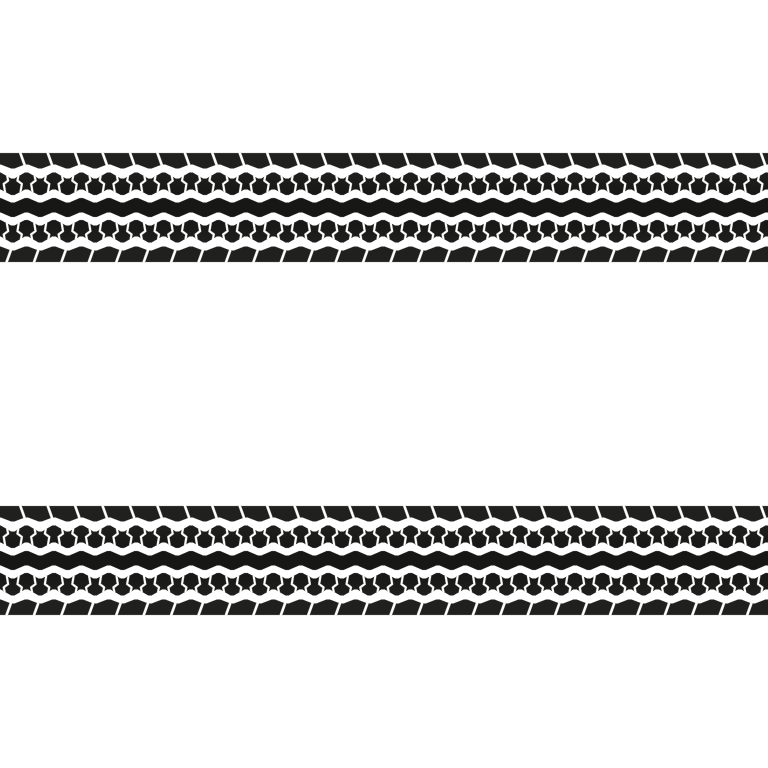
A three.js fragment shader for this pattern:

```glsl
// Two horizontal tyre tracks in black ink on a white ground.
// Each track is a glide reflection: one half tread is built from distance
// functions in pitch units, then mirrored and moved on by half a pitch.

#define PITCHES 28.0       // tread repeats across the canvas
#define TRACK_OFFSET 0.2298 // distance of each track from mid height
#define PHASE 0.966        // position of the first knob, in pitches
#define HALF_HEIGHT 1.987  // half the track height, in pitches
#define SLIT_LEAN 0.36     // slant of the shoulder slits
#define SLIT_HALF 0.048    // half width of the shoulder slits
#define SEAM_HALF 0.040    // half width of the seams between knobs
#define EDGE_SOFT 0.055    // edge smoothing, in pitches

varying vec2 vUv;

const vec3 PAPER = vec3(1.0);
const vec3 INK_CORE = vec3(0.09, 0.09, 0.085);
const vec3 INK_RIM = vec3(0.125, 0.125, 0.117);

float segmentDistance(vec2 p, vec2 a, vec2 b) {
  vec2 pa = p - a;
  vec2 ba = b - a;
  return length(pa - ba * clamp(dot(pa, ba) / dot(ba, ba), 0.0, 1.0));
}

// Signed offset from the nearest repeat, from -0.5 to 0.5
float repeatCentred(float x) {
  return fract(x + 0.5) - 0.5;
}

// Zigzag with flattened tips: 0 on a knob, 1 midway between knobs
float zigzag(float x) {
  return clamp((abs(repeatCentred(x)) * 2.0 - 0.12) / 0.76, 0.0, 1.0);
}

// Slanted blocks along the outer edge
float shoulderBlocks(vec2 p, float zig) {
  float slitX = -0.225 + (HALF_HEIGHT - p.y) * SLIT_LEAN;
  float slit = SLIT_HALF - abs(repeatCentred(p.x - slitX))
             / length(vec2(1.0, SLIT_LEAN));
  float inner = 1.568 - 0.146 * zig - p.y;
  return max(max(p.y - HALF_HEIGHT, inner), slit);
}

// Interlocking knobs, split by a mushroom shaped seam
float knobRow(vec2 p, float zig) {
  vec2 k = vec2(abs(repeatCentred(p.x)), p.y);
  vec2 stem = vec2(0.17, 0.86);
  vec2 brim = vec2(0.33, 0.98);
  float seam = segmentDistance(k, vec2(0.22, 0.55), stem);
  seam = min(seam, segmentDistance(k, stem, brim));
  seam = min(seam, segmentDistance(k, brim, vec2(0.26, 1.35)));
  float outer = p.y - (1.276 - 0.22 * zig);
  float inner = 0.656 - 0.20 * zig - p.y;
  return max(max(outer, inner), SEAM_HALF - seam);
}

// Continuous rib along the middle
float centreRib(vec2 p, float zig) {
  return p.y - (0.346 - 0.164 * zig);
}

void main() {
  // Fold the canvas onto one track
  float side = vUv.y < 0.5 ? -1.0 : 1.0;
  vec2 tread = vec2(vUv.x, vUv.y - 0.5 - side * TRACK_OFFSET) * PITCHES;
  tread.x -= PHASE;

  // Glide reflection onto the upper half
  if (tread.y < 0.0) tread = vec2(tread.x + 0.5, -tread.y);

  float zig = zigzag(tread.x);
  float d = min(centreRib(tread, zig), knobRow(tread, zig));
  d = min(d, shoulderBlocks(tread, zig));

  float cover = 1.0 - smoothstep(-EDGE_SOFT * 0.5, EDGE_SOFT * 0.5, d);
  vec3 ink = mix(INK_CORE, INK_RIM, smoothstep(0.2, 1.6, tread.y));
  gl_FragColor = vec4(mix(PAPER, ink, cover), 1.0);
}
```
